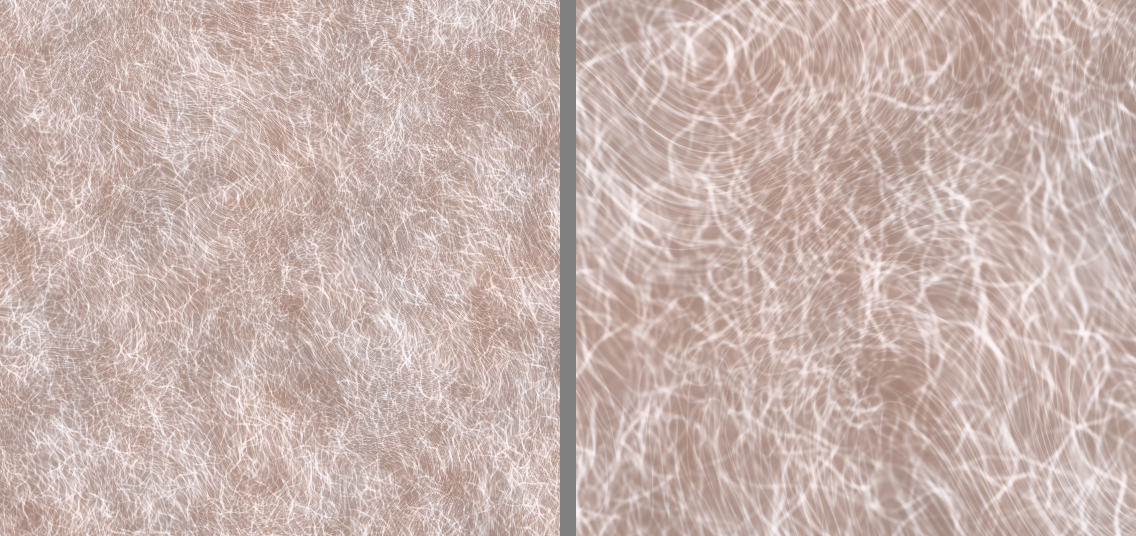
Left: the whole. Right: its middle third, enlarged.
A WebGL 2 fragment shader for this texture:

```glsl
#version 300 es
precision highp float;

uniform vec2 u_resolution;
out vec4 fragColor;

// Colour: mean wool tone, change per unit of relief, and local tint
const vec3 WOOL_MEAN = vec3(0.785, 0.703, 0.680);
const vec3 WOOL_RANGE = vec3(0.077, 0.096, 0.108);
const vec3 WARM_TINT = vec3(0.020, -0.012, -0.030);
const float TONE_LIMIT = 2.8;

// Fibres: sizes are in canvas heights
const int FIBRE_LAYERS = 14;
const float FIBRE_CELLS = 20.0;
const float FIBRE_WIDTH = 0.0026;
const float FIBRE_GAIN = 1.75;
const float FIBRE_MEAN = 0.40;
const float LEAN = 1.92;
const float SPREAD = 1.5;
const float STRAY_CELLS = 9.0;
const float STRAY_GAIN = 0.8;

// Background mesh and clumps
const float MESH_CELLS = 58.0;
const float MESH_WIDTH = 0.14;
const float MESH_GAIN = 0.8;
const float MESH_MEAN = 0.66;
const float CLUMP_CELLS = 9.0;

const float TAU = 6.28318;

vec3 hash3(ivec3 cell) {
    uvec3 v = uvec3(cell) * 1664525u + 1013904223u;
    v.x += v.y * v.z; v.y += v.z * v.x; v.z += v.x * v.y;
    v ^= v >> 16u;
    v.x += v.y * v.z; v.y += v.z * v.x; v.z += v.x * v.y;
    return vec3(v >> 8u) / 16777216.0;
}

mat2 rotation(float a) {
    float c = cos(a), s = sin(a);
    return mat2(c, -s, s, c);
}

float cornerSlope(ivec2 cell, vec2 offset, int seed) {
    float a = TAU * hash3(ivec3(cell, seed)).x;
    return dot(vec2(cos(a), sin(a)), offset);
}

float gradientNoise(vec2 p, int seed) {
    vec2 f = fract(p);
    ivec2 i = ivec2(floor(p));
    vec2 u = f * f * f * (f * (f * 6.0 - 15.0) + 10.0);
    float a = cornerSlope(i, f, seed);
    float b = cornerSlope(i + ivec2(1, 0), f - vec2(1, 0), seed);
    float c = cornerSlope(i + ivec2(0, 1), f - vec2(0, 1), seed);
    float d = cornerSlope(i + ivec2(1, 1), f - vec2(1, 1), seed);
    return mix(mix(a, b, u.x), mix(c, d, u.x), u.y);
}

// One curved, tapering fibre per cell, summed over the neighbourhood
float fibreLayer(vec2 p, float cells, float width, float drift, int seed) {
    p = p * cells + vec2(0.37, 0.71) * float(seed);
    width *= cells;
    ivec2 home = ivec2(floor(p));
    float sum = 0.0;
    for (int y = -1; y <= 1; y++)
    for (int x = -1; x <= 1; x++) {
        ivec2 cell = home + ivec2(x, y);
        vec3 place = hash3(ivec3(cell, seed + 40));
        vec3 shape = hash3(ivec3(cell, seed + 90));
        float angle = LEAN + drift + SPREAD * (place.z + shape.x - 1.0);
        vec2 q = rotation(angle) * (p - vec2(cell) - place.xy);
        float bend = 1.1 * (shape.y - 0.5);
        float phase = 7.0 * q.x + TAU * place.x;
        float curve = bend * q.x * q.x + 0.04 * sin(phase);
        float slope = 2.0 * bend * q.x + 0.28 * cos(phase);
        float dist = abs(q.y - curve) * inversesqrt(1.0 + slope * slope);
        float reach = mix(0.45, 0.95, place.y);
        float taper = 1.0 - smoothstep(0.5 * reach, reach, abs(q.x));
        float strength = mix(0.25, 1.0, shape.z * shape.z);
        sum += strength * taper * (1.0 - smoothstep(0.0, width, dist));
    }
    return sum;
}

// Fine tangle: thin lines along the zero crossings of stretched noise
float mesh(vec2 p, float drift) {
    float sum = 0.0;
    for (int i = 0; i < 3; i++) {
        float angle = LEAN + drift + 0.6 * float(i - 1);
        vec2 q = rotation(angle) * p * vec2(0.6, 1.15) * MESH_CELLS;
        float n = gradientNoise(q, 200 + i);
        sum += 1.0 - smoothstep(0.0, MESH_WIDTH, abs(n));
    }
    return sum;
}

void main() {
    vec2 p = gl_FragCoord.xy / u_resolution.y;
    float width = max(FIBRE_WIDTH, 1.2 / u_resolution.y);
    float drift = 0.9 * gradientNoise(p * 4.0, 1);
    vec2 warp = vec2(gradientNoise(p * 14.0, 2), gradientNoise(p * 14.0, 3));

    // Soft tufts and hollows
    vec2 tuft = rotation(LEAN) * (p + 0.025 * warp) * vec2(0.8, 1.1);
    float clump = 0.9 * gradientNoise(p * 4.0, 4)
                + 1.4 * gradientNoise(tuft * CLUMP_CELLS, 5)
                + 1.1 * gradientNoise(tuft * CLUMP_CELLS * 2.4, 6);

    // Layered fibres, denser on the tufts
    float fibres = 0.0;
    for (int i = 0; i < FIBRE_LAYERS; i++) {
        float cells = FIBRE_CELLS * (0.85 + 0.04 * float(i));
        fibres += fibreLayer(p, cells, width, drift, i);
    }
    float strays = fibreLayer(p, STRAY_CELLS, width, drift, 31);
    float tangle = mesh(p + 0.008 * warp, drift);

    float tone = clump + 0.5 * gradientNoise(p * 150.0, 7);
    tone += FIBRE_GAIN * (fibres - FIBRE_MEAN) * (1.0 + 0.3 * clump);
    tone += MESH_GAIN * (tangle - MESH_MEAN) + STRAY_GAIN * strays;
    tone = TONE_LIMIT * tanh(tone / TONE_LIMIT);

    float warmth = gradientNoise(p * 5.0 + 3.0, 8) + 0.5 * gradientNoise(p * 17.0, 9);
    vec3 colour = WOOL_MEAN + WOOL_RANGE * tone + WARM_TINT * warmth;
    fragColor = vec4(clamp(colour, 0.0, 1.0), 1.0);
}
```
